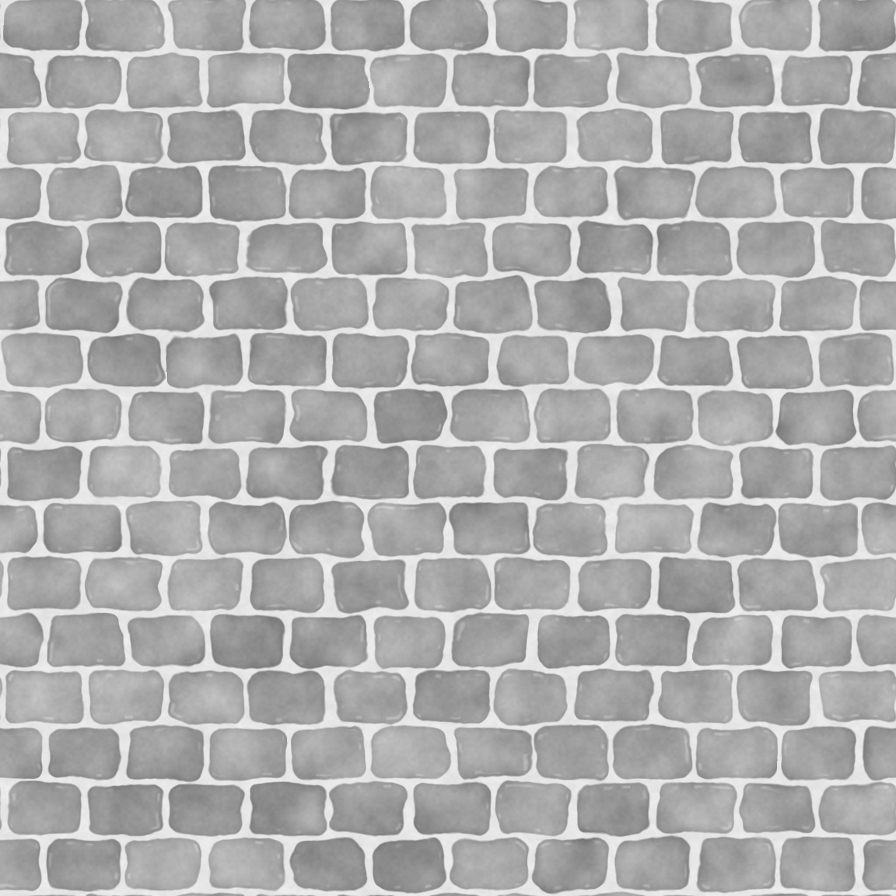
This texture is drawn by a Shadertoy shader. Its source:

```glsl
// Grey cobblestone wall: rounded, uneven stones in running bond with pale mortar; tiles seamlessly.

const vec2 STONES = vec2(11.0, 16.0);        // repeats across and down
const vec2 BOND_SHIFT = vec2(0.03, 0.06);    // joint position, in cells
const vec2 HALF_SIZE = vec2(0.664, 0.456);   // stone half size, in row heights
const vec3 STONE_COLOR = vec3(0.642);
const vec3 MORTAR_COLOR = vec3(0.905);

// Integer hash of a non-negative lattice point and a seed, three values in 0..1
vec3 hash3(vec2 cell, float seed) {
    uvec3 v = uvec3(vec3(cell, seed)) * 1664525u + 1013904223u;
    v.x += v.y * v.z; v.y += v.z * v.x; v.z += v.x * v.y;
    v ^= v >> 16u;
    v.x += v.y * v.z; v.y += v.z * v.x; v.z += v.x * v.y;
    return vec3(v >> 8u) / 16777216.0;
}

// Value noise that wraps after "period" lattice cells across the canvas
vec3 noise3(vec2 uv, vec2 period, float seed) {
    vec2 p = uv * period;
    vec2 i = floor(p);
    vec2 f = p - i;
    f = f * f * (3.0 - 2.0 * f);
    vec2 a = mod(i, period);
    vec2 b = mod(i + 1.0, period);
    return mix(mix(hash3(a, seed), hash3(vec2(b.x, a.y), seed), f.x),
               mix(hash3(vec2(a.x, b.y), seed), hash3(b, seed), f.x), f.y);
}

// Sum of wrapping octaves, centred on zero
vec3 fbm3(vec2 uv, vec2 period, float seed, int octaves) {
    vec3 sum = vec3(0.0);
    float weight = 0.5;
    for (int i = 0; i < octaves; i++) {
        sum += weight * (noise3(uv, period, seed + float(i)) - 0.5);
        period *= 2.0;
        weight *= 0.55;
    }
    return sum;
}

float roundedBox(vec2 p, vec2 halfSize, float radius) {
    vec2 q = abs(p) - halfSize + radius;
    return length(max(q, 0.0)) + min(max(q.x, q.y), 0.0) - radius;
}

// Signed distance to the stone around uv, in row heights; also gives its wrapped id
float stoneDistance(vec2 uv, out vec2 id) {
    vec2 cellSize = vec2(STONES.y / STONES.x, 1.0);

    // A shared warp bends the joints without closing them
    vec2 bend = (noise3(uv, vec2(26.0), 11.0).xy - 0.5) * vec2(0.11, 0.10);
    vec2 grid = uv * STONES - BOND_SHIFT + bend / cellSize;
    float row = floor(grid.y);
    grid.x += 0.5 * (1.0 - mod(row, 2.0));
    id = mod(floor(grid), STONES);
    vec2 local = (fract(grid) - 0.5) * cellSize;

    // Each stone has its own wobble, width and corner radius
    float seed = 40.0 + id.x + STONES.x * id.y;
    vec3 shape = hash3(id, 21.0);
    local += (noise3(uv, vec2(52.0), seed).xy - 0.5) * vec2(0.10, 0.055);
    local.x += (shape.x - 0.5) * 0.035;
    vec2 halfSize = HALF_SIZE + vec2(shape.y - 0.5, 0.0) * 0.04;
    float chips = fbm3(uv, vec2(110.0), 31.0, 2).x * 0.045;
    return roundedBox(local, halfSize, mix(0.14, 0.26, shape.z)) + chips;
}

// Mottled face, darker toward the rim, with faint worn flecks beside it
vec3 stoneShade(vec2 uv, vec2 id, float dist, float grain) {
    float tone = (hash3(id, 5.0).x - 0.5) * 0.065;
    float clouds = fbm3(uv, vec2(23.0), 300.0, 5).x * 0.25;
    float rim = 0.085 * exp(min(dist, 0.0) * 14.0);
    float band = smoothstep(-0.13, -0.08, dist) * (1.0 - smoothstep(-0.07, -0.03, dist));
    float flecks = band * smoothstep(0.68, 0.9, noise3(uv, vec2(90.0), 320.0).y) * 0.09;
    return STONE_COLOR + tone + clouds - rim + flecks + grain * 0.05;
}

// Pale mortar with soft stains
vec3 mortarShade(vec2 uv, float grain) {
    float stains = fbm3(uv, vec2(60.0, 90.0), 340.0, 3).x * 0.07;
    return MORTAR_COLOR + stains + grain * 0.035;
}

void mainImage(out vec4 fragColor, in vec2 fragCoord) {
    vec2 uv = fragCoord / iResolution.xy;
    float pixel = STONES.y / iResolution.y;

    vec2 id;
    float dist = stoneDistance(uv, id);
    float grain = fbm3(uv, vec2(256.0), 360.0, 2).x;

    float soft = max(0.022, 0.8 * pixel);
    float mortar = smoothstep(-soft, soft, dist);
    vec3 color = mix(stoneShade(uv, id, dist, grain), mortarShade(uv, grain), mortar);
    fragColor = vec4(clamp(color, 0.0, 1.0), 1.0);
}
```
